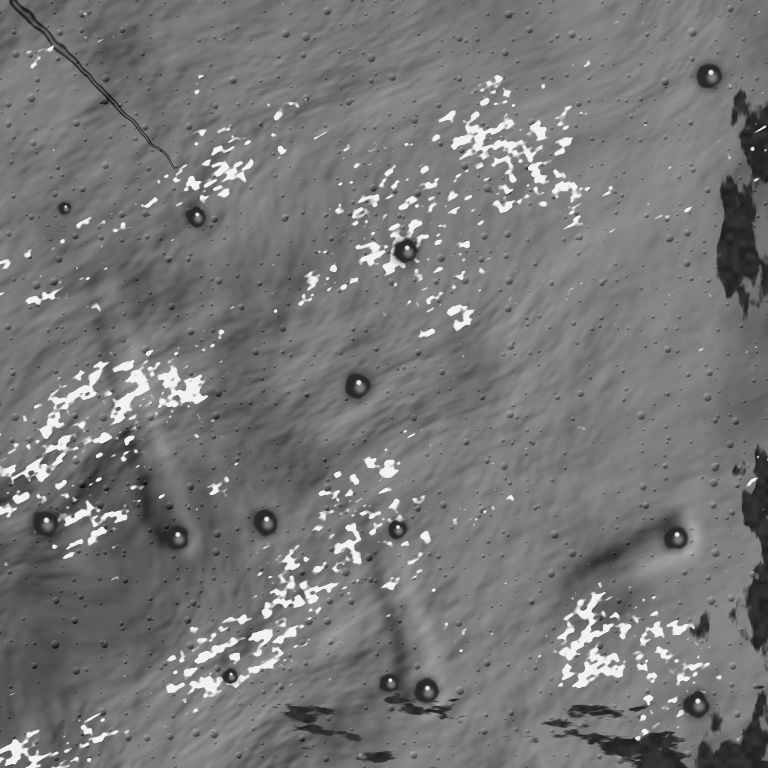
Reproduce this texture procedurally as a WebGL 1 fragment shader.

```glsl
precision highp float;
uniform vec2 u_resolution;

float hash(vec2 p) {
  vec3 q = fract(vec3(p.xyx) * 0.1031);
  q += dot(q, q.yzx + 33.33);
  return fract((q.x + q.y) * q.z);
}

float noise(vec2 p) {
  vec2 i = floor(p), f = fract(p);
  f = f * f * (3.0 - 2.0 * f);
  return mix(mix(hash(i), hash(i + vec2(1.0, 0.0)), f.x),
             mix(hash(i + vec2(0.0, 1.0)), hash(i + 1.0), f.x), f.y);
}

vec2 rotate(vec2 p, float angle) {
  float c = cos(angle), s = sin(angle);
  return vec2(c * p.x - s * p.y, s * p.x + c * p.y);
}

float fbm(vec2 p) {
  float sum = 0.0, amp = 0.5;
  for (int i = 0; i < 5; i++) {
    sum += amp * noise(p);
    p = rotate(p, 0.4) * 2.03 + 17.3;
    amp *= 0.5;
  }
  return sum / 0.97;
}

// x: distance to the segment, y: position along it
vec2 segment(vec2 p, vec2 a, vec2 b) {
  vec2 d = b - a;
  float t = clamp(dot(p - a, d) / dot(d, d), 0.0, 1.0);
  return vec2(length(p - a - d * t), t);
}

// Long grooves, each ending in a bead
vec2 grooveHead(float i) {
  return vec2(0.23 + 0.325 * i, 0.3 - 0.2 * mod(i, 2.0));
}

vec2 grooveTail(float i) {
  float angle = 1.85 + 1.75 * step(1.5, i);
  return grooveHead(i) + rotate(vec2(0.34 - 0.1 * i, 0.0), angle);
}

float grooves(vec2 p) {
  float depth = 0.0;
  p += 0.012 * (noise(p * 18.0) - 0.5);
  for (int i = 0; i < 3; i++) {
    vec2 s = segment(p, grooveTail(float(i)), grooveHead(float(i)));
    float d = s.x / mix(0.018, 0.026, s.y);
    depth += exp(-d * d * d) * mix(0.08, 0.42, s.y);
  }
  return depth;
}

// Wrinkled surface, calmer towards the upper right
float height(vec2 p) {
  vec2 warp = vec2(noise(p * 5.0), noise(p * 5.0 + 31.0)) - 0.5;
  vec2 grain = rotate(p + 0.09 * warp, 1.05) * vec2(7.5, 4.5);
  float rough = mix(1.15, 0.5, smoothstep(0.5, 1.3, p.x + 0.5 * p.y));
  return rough * fbm(grain + 4.0) - grooves(p);
}

float bead(float tone, vec2 p, vec2 center, float r) {
  vec2 q = (p - center) / r;
  float d = length(q) + 0.25 * (noise(q * 1.7 + center * 90.0) - 0.5);
  float core = 1.0 - smoothstep(0.1, 0.65, length(q - vec2(0.2, -0.15)));
  float spot = 1.0 - smoothstep(0.1, 0.28, length(q - vec2(0.1, 0.25)));
  tone *= 1.0 - 0.25 * (1.0 - smoothstep(0.8, 1.7, d));
  tone = mix(tone, 0.16 + 0.33 * core, 1.0 - smoothstep(0.8, 1.1, d));
  return mix(tone, 0.92, spot);
}

float scatterBeads(float tone, vec2 p) {
  vec2 cell = floor(p * 5.0);
  vec2 jitter = vec2(hash(cell + 7.0), hash(cell + 19.0));
  float r = mix(0.007, 0.018, hash(cell + 41.0));
  vec2 center = (cell + 0.25 + 0.5 * jitter) / 5.0;
  return hash(cell + 3.0) > 0.65 ? bead(tone, p, center, r) : tone;
}

// Small embossed blisters
float blisters(vec2 p, float count) {
  vec2 cell = floor(p * count);
  vec2 jitter = vec2(hash(cell + 5.0), hash(cell + 23.0));
  float r = mix(0.08, 0.2, hash(cell + 47.0));
  vec2 q = (fract(p * count) - 0.3 - 0.4 * jitter) / r;
  float disc = 1.0 - smoothstep(0.7, 1.2, length(q));
  return step(0.68, hash(cell + 61.0)) * disc * (dot(q, vec2(-0.1, 0.22)) - 0.07);
}

// Black residue along the right and lower edges
float residue(vec2 p) {
  float right = smoothstep(0.84, 0.97, p.x);
  float bottom = (1.0 - smoothstep(0.02, 0.19, p.y)) * smoothstep(0.1, 0.5, p.x);
  float flakes = fbm(p * vec2(22.0, 11.0) + 9.0) - mix(0.95, 0.54, right);
  float streaks = fbm(p * vec2(13.0, 38.0) + 50.0) - mix(0.95, 0.52, bottom);
  return smoothstep(0.0, 0.06, max(flakes, streaks));
}

// Wet highlights broken into grains, gathered in slanted patches
float glints(vec2 p) {
  vec2 q = rotate(p, -0.5);
  float calm = smoothstep(0.6, 0.9, p.y) * smoothstep(0.22, 0.4, p.x);
  float gathered = smoothstep(0.45, 0.68, fbm(q * vec2(5.0, 9.0) + 12.0) - 0.12 * calm);
  float grain = 0.6 * noise(q * vec2(65.0, 105.0)) + 0.4 * noise(q * vec2(150.0, 220.0));
  float level = mix(0.88, 0.52, gathered);
  return smoothstep(level, level + 0.13, grain);
}

void main() {
  vec2 p = gl_FragCoord.xy / u_resolution;
  float e = 0.002;
  float h = height(p);
  vec2 slope = vec2(height(p + vec2(e, 0.0)) - h, height(p + vec2(0.0, e)) - h) / e;

  // Light from the upper left, with broad soft shadows
  float lit = 0.014 * dot(slope, vec2(0.8, -0.45));
  float shadow = smoothstep(0.48, 0.75, fbm(p * vec2(5.0, 4.0) + 70.0));
  float tone = 0.465 + 0.045 * smoothstep(0.2, 0.8, p.x) - 0.13 * shadow;
  tone += lit * (lit > 0.0 ? 0.65 : 1.0);
  tone += blisters(p, 34.0) + 0.8 * blisters(p + 0.37, 61.0);

  // Fine scratch with a paler middle
  vec2 scratch = segment(p + 0.004 * noise(p * 70.0), vec2(0.02, 1.0), vec2(0.23, 0.785));
  float width = mix(0.007, 0.002, scratch.y);
  float cut = 1.0 - smoothstep(width * 0.6, width, scratch.x);
  tone -= cut * mix(0.08, 0.27, smoothstep(0.1, 0.5, scratch.x / width));

  tone = mix(tone, 0.12 + 0.1 * noise(p * 120.0), residue(p));
  tone = mix(tone, 0.95, glints(p));
  tone = scatterBeads(tone, p);
  for (int i = 0; i < 3; i++) tone = bead(tone, p, grooveHead(float(i)), 0.016);
  gl_FragColor = vec4(vec3(clamp(tone, 0.06, 0.97)), 1.0);
}
```
